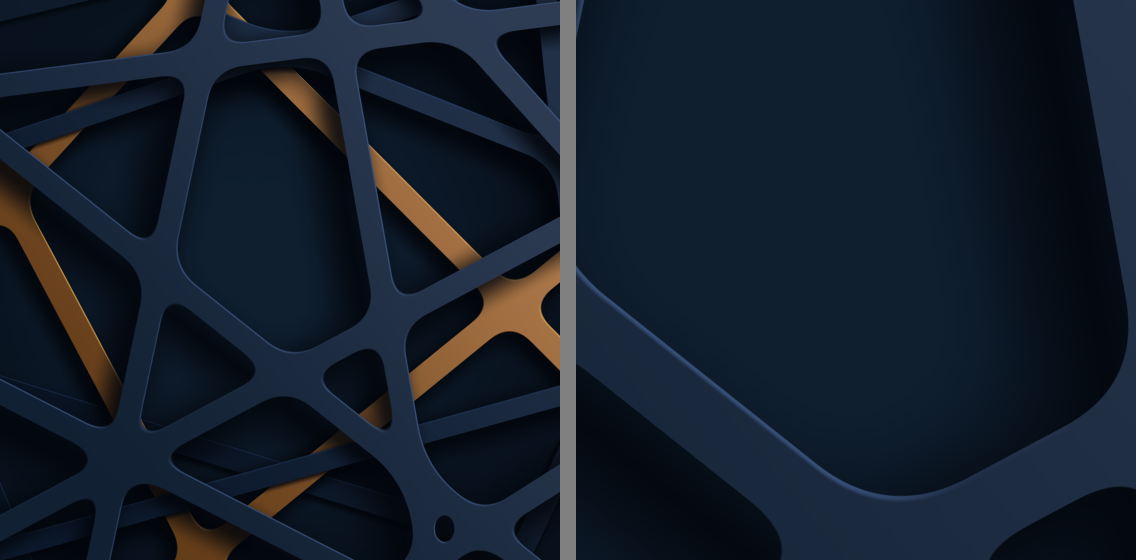
Left: the whole. Right: its middle third, enlarged.
Write a Shadertoy shader that draws this background.

```glsl
const vec2 LIGHT = vec2(0.72, 0.69);
const float JOIN_RADIUS = 0.05;
const float SHADOW_SHIFT = 0.048;
const float SHADOW_BLUR = 0.078;
const float SHADOW_STRENGTH = 0.84;
const float RIM_WIDTH = 0.0038;
const vec3 SHADOW = vec3(0.006, 0.017, 0.038);
const vec3 GROUND_EDGE = vec3(0.030, 0.068, 0.115);
const vec3 GROUND_CENTER = vec3(0.058, 0.122, 0.190);
const vec2 EYELET = vec2(0.794, 0.056);

const int FAR = 0;
const int GOLD = 1;
const int MID = 2;
const int FRONT = 3;

// Strap axes: start xy, end xy; four per lower layer, eight in front
const vec4 LOWER_AXES[12] = vec4[12](
    vec4(-0.05, 0.325, 0.807, 0.06), vec4(-0.05, 0.97, 0.20, 1.03),
    vec4(0.90, -0.05, 1.02, 0.20), vec4(-0.03, 0.16, 0.05, -0.03),
    vec4(0.352, 1.022, -0.013, 0.626), vec4(0.341, 1.03, 1.05, 0.319),
    vec4(1.05, 0.565, 0.32, -0.03), vec4(-0.026, 0.728, 0.378, -0.033),
    vec4(-0.05, 0.723, 0.807, 1.013), vec4(0.39, 0.961, 1.05, 0.70),
    vec4(0.97, 1.05, 1.02, 0.60), vec4(-0.05, 0.003, 1.05, 0.307));
const vec4 FRONT_AXES[8] = vec4[8](
    vec4(-0.05, 0.841, 1.05, 0.983), vec4(0.398, 1.05, 0.165, -0.05),
    vec4(0.583, 1.05, 0.777, -0.05), vec4(-0.05, 0.783, 1.05, -0.093),
    vec4(-0.05, 0.03, 1.05, 0.616), vec4(-0.05, 0.326, 0.651, -0.033),
    vec4(0.736, 1.048, 1.05, 0.698), vec4(1.05, 0.178, 0.742, -0.017));

float segmentDistance(vec2 p, vec4 axis) {
    vec2 a = p - axis.xy, b = axis.zw - axis.xy;
    return length(a - b * clamp(dot(a, b) / dot(b, b), 0.0, 1.0));
}

float smoothMin(float a, float b, float k) {
    float h = max(k - abs(a - b), 0.0) / k;
    return min(a, b) - h * h * k * 0.25;
}

// Signed distance to one layer of straps with filleted crossings
float webDistance(vec2 p, int layer, float halfWidth) {
    float d = 1.0;
    int count = layer == FRONT ? 8 : 4;
    for (int i = 0; i < count; i++) {
        vec4 axis;
        if (layer == FRONT) axis = FRONT_AXES[i];
        else axis = LOWER_AXES[layer * 4 + i];
        d = smoothMin(d, segmentDistance(p, axis) - halfWidth, JOIN_RADIUS);
    }
    if (layer == FRONT)
        d = max(d, 0.02 - length((p - EYELET) * vec2(1.15, 0.85)));
    return d;
}

// Drops the layer's shadow on what lies below, then paints its face and rim
void paintLayer(inout vec3 color, inout float height, vec2 p, int layer,
                float halfWidth, float level, vec3 dark, vec3 bright, vec3 rimColor) {
    float gap = level - height;
    float blocker = webDistance(p + LIGHT * SHADOW_SHIFT * gap, layer, halfWidth);
    float shade = 1.0 - smoothstep(-0.4 * SHADOW_BLUR * gap, SHADOW_BLUR * gap, blocker);
    color = mix(color, SHADOW, shade * SHADOW_STRENGTH);

    float d = webDistance(p, layer, halfWidth);
    float facing = (webDistance(p + LIGHT * 0.002, layer, halfWidth) - d) / 0.002;
    float aa = 0.8 / iResolution.y;
    float mask = 1.0 - smoothstep(-aa, aa, d);
    float rim = smoothstep(-RIM_WIDTH, -0.2 * RIM_WIDTH, d) * smoothstep(0.1, 0.9, facing);
    vec3 face = mix(dark, bright, smoothstep(0.1, 0.95, dot(p, vec2(0.55, 0.45))));
    color = mix(color, mix(face, rimColor, 0.75 * rim), mask);
    height = mix(height, level, mask);
}

void mainImage(out vec4 fragColor, in vec2 fragCoord) {
    vec2 p = fragCoord / iResolution.y;
    float glow = 1.0 - smoothstep(0.1, 0.6, length(p - vec2(0.45, 0.52)));
    vec3 color = mix(GROUND_EDGE, GROUND_CENTER, glow);
    float height = 0.0;

    paintLayer(color, height, p, FAR, 0.020, 0.15,
        vec3(0.035, 0.075, 0.135), vec3(0.09, 0.14, 0.21), vec3(0.09, 0.17, 0.30));
    paintLayer(color, height, p, GOLD, 0.022, 0.40,
        vec3(0.38, 0.23, 0.09), vec3(0.70, 0.49, 0.30), vec3(0.87, 0.65, 0.34));
    paintLayer(color, height, p, MID, 0.018, 0.52,
        vec3(0.045, 0.095, 0.170), vec3(0.13, 0.19, 0.28), vec3(0.15, 0.25, 0.41));
    paintLayer(color, height, p, FRONT, 0.021, 1.0,
        vec3(0.070, 0.125, 0.200), vec3(0.175, 0.230, 0.325), vec3(0.25, 0.36, 0.54));

    fragColor = vec4(color, 1.0);
}
```
